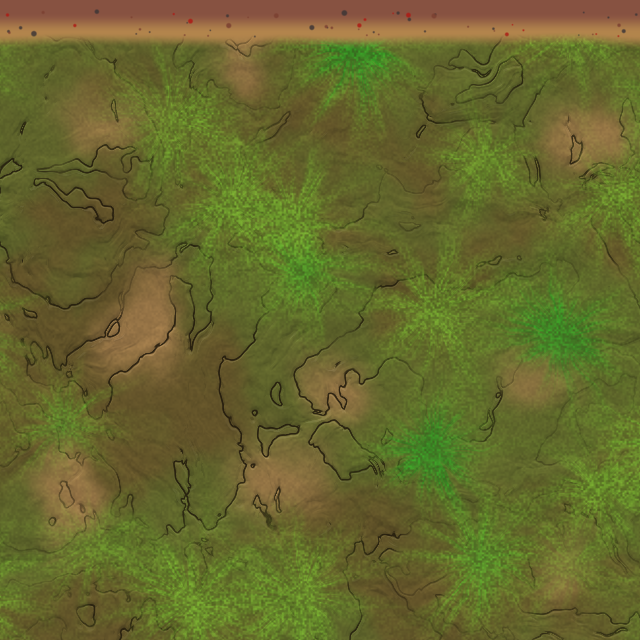
Give the GLSL for this texture, as a WebGL 1 fragment shader.

```glsl
precision highp float;
// Cracked olive earth with tan clearings, radiating grass tufts and a speckled clay strip on top.
uniform vec2 u_resolution;

const vec3 SOIL = vec3(0.385, 0.325, 0.160);
const vec3 OLIVE = vec3(0.365, 0.385, 0.165);
const vec3 TAN = vec3(0.590, 0.455, 0.275);
const vec3 FRESH_GRASS = vec3(0.450, 0.670, 0.180);
const vec3 LUSH_GRASS = vec3(0.190, 0.630, 0.140);
const vec3 CLAY = vec3(0.530, 0.320, 0.255);
const vec3 SAND = vec3(0.700, 0.520, 0.300);
const vec3 CRACK = vec3(0.125, 0.095, 0.045);
const float DIRT_CELLS = 3.0;
const float TUFT_CELLS = 5.0;
const float TUFT_SHARE = 0.78;
const float CRACK_LEVELS = 5.0;
const float CRACK_WIDTH = 0.0021;
const float STRIP_EDGE = 0.934;
const int SPECKS = 56;

vec2 hash2(vec2 p) {
  vec3 q = fract(p.xyx * vec3(0.1031, 0.1030, 0.0973));
  q += dot(q, q.yzx + 33.33);
  return fract((q.xx + q.yz) * q.zy);
}

float noise(vec2 p) {
  vec2 i = floor(p), f = fract(p);
  f = f * f * (3.0 - 2.0 * f);
  float low = mix(hash2(i).x, hash2(i + vec2(1.0, 0.0)).x, f.x);
  float high = mix(hash2(i + vec2(0.0, 1.0)).x, hash2(i + 1.0).x, f.x);
  return mix(low, high, f.y);
}

float fbm(vec2 p) {
  float sum = 0.0, amp = 0.5;
  for (int i = 0; i < 5; i++) {
    sum += amp * noise(p);
    p = mat2(1.6, 1.2, -1.2, 1.6) * p + 19.7;
    amp *= 0.5;
  }
  return sum;
}

// Folded height field whose contour lines become the cracks
float relief(vec2 p) {
  vec2 q = p * 5.0 + 40.0;
  vec2 fold = vec2(fbm(q), fbm(q + 57.3));
  return fbm(q * 1.3 + 2.2 * fold);
}

// Soft tan clearings, one per jittered cell
float clearings(vec2 p) {
  vec2 warp = vec2(fbm(p * 7.0 + 11.0), fbm(p * 7.0 + 83.0)) - 0.5;
  vec2 q = p + 0.13 * warp;
  vec2 cell = floor(q * DIRT_CELLS);
  float cover = 0.0;
  for (int y = -1; y <= 1; y++) for (int x = -1; x <= 1; x++) {
    vec2 id = cell + vec2(float(x), float(y));
    vec2 rnd = hash2(id + 31.0), size = hash2(id + 67.0);
    vec2 d = q - (id + 0.15 + 0.7 * rnd) / DIRT_CELLS;
    d /= mix(vec2(0.045, 0.055), vec2(0.095, 0.120), size);
    cover = max(cover, exp(-dot(d, d)) * mix(0.6, 1.0, size.y));
  }
  return cover;
}

// Radiating tufts: x = coverage, y = lushness
vec2 tufts(vec2 p) {
  vec2 q = p + 0.05 * (vec2(fbm(p * 8.0 + 5.0), fbm(p * 8.0 + 71.0)) - 0.5);
  vec2 cell = floor(q * TUFT_CELLS), result = vec2(0.0);
  for (int y = -1; y <= 1; y++) for (int x = -1; x <= 1; x++) {
    vec2 id = cell + vec2(float(x), float(y));
    vec2 rnd = hash2(id + 113.0), kind = hash2(id + 151.0);
    vec2 d = q - (id + 0.1 + 0.8 * rnd) / TUFT_CELLS;
    float r = length(d) + 0.0001;
    vec2 ray = d / r, seed = 60.0 + 13.0 * kind;
    float reach = mix(0.055, 0.110, kind.x) * (0.5 + noise(ray * 5.0 + seed + r * 8.0));
    float blades = noise(ray * 19.0 + seed + r * 9.0) * 0.6 + noise(ray * 43.0 + seed) * 0.4;
    float cover = exp(-1.1 * r * r / (reach * reach));
    cover *= mix(0.85, 0.35 + 1.1 * blades, smoothstep(0.0, 0.06, r));
    cover *= step(hash2(id + 211.0).x, TUFT_SHARE);
    result.y += cover * smoothstep(0.45, 0.95, kind.y) * exp(-r * 6.0);
    result.x += cover * (1.0 - 0.6 * result.x);
  }
  return clamp(result, 0.0, 1.0);
}

// Clay fading to sand, sprinkled with red, slate and brown specks
vec3 strip(vec2 p, float pixel) {
  vec3 color = mix(SAND, CLAY, smoothstep(0.948, 0.980, p.y));
  for (int i = 0; i < SPECKS; i++) {
    vec2 rnd = hash2(vec2(float(i), 7.0)), kind = hash2(vec2(float(i), 29.0));
    float radius = mix(0.0010, 0.0046, kind.x * kind.x);
    float d = length(p - vec2(rnd.x, mix(0.942, 0.982, rnd.y)));
    vec3 ink = kind.y < 0.35 ? vec3(0.68, 0.10, 0.08) : vec3(0.24, 0.21, 0.21);
    ink = kind.y > 0.65 ? vec3(0.48, 0.25, 0.19) : ink;
    color = mix(color, ink, 0.85 * (1.0 - smoothstep(radius - pixel, radius + pixel, d)));
  }
  return color;
}

void main() {
  vec2 p = gl_FragCoord.xy / u_resolution;
  float pixel = 1.0 / min(u_resolution.x, u_resolution.y);
  float dirt = clearings(p), grain = noise(p * 310.0) - 0.5;
  vec2 grass = tufts(p);

  // Ground tones
  vec3 color = mix(SOIL, OLIVE, smoothstep(0.32, 0.58, fbm(p * 6.0 + 23.0)));
  color = mix(color, TAN, smoothstep(0.12, 0.90, dirt));

  // Cracks with a lit lower lip
  float h = relief(p), e = 0.001;
  vec2 slope = vec2(relief(p + vec2(e, 0.0)) - h, relief(p + vec2(0.0, e)) - h) / e;
  float steep = max(length(slope), 1.0);
  float d = (fract(h * CRACK_LEVELS) - 0.5) / (CRACK_LEVELS * steep);
  float side = d * (slope.y < 0.0 ? -1.0 : 1.0);
  float width = max(CRACK_WIDTH, pixel);
  float line = 1.0 - smoothstep(0.2 * width, width, abs(d));
  float lip = 1.0 - smoothstep(0.0, width, abs(side + 1.5 * width));
  float shade = (1.0 - smoothstep(0.0, 0.010, abs(d))) * step(0.0, side);
  float strength = smoothstep(0.33, 0.58, fbm(p * 9.0 + 131.0) + 0.16 * dirt);
  strength = mix(0.22, 0.85, strength) * (1.0 - 0.75 * grass.x);
  color *= 1.0 + clamp(slope.y * 0.012, -0.10, 0.10) + 0.09 * grain;
  color *= 1.0 - 0.16 * shade * strength;
  color += 0.075 * lip * strength * abs(slope.y) / steep;
  color = mix(color, CRACK, line * strength);

  // Grass over the ground
  vec3 blade = mix(FRESH_GRASS, LUSH_GRASS, smoothstep(0.05, 0.65, grass.y));
  blade *= 0.90 + 0.35 * grain + 0.25 * (fbm(p * 40.0) - 0.4);
  color = mix(color, blade, clamp(grass.x * (0.80 + 0.4 * grain) * (1.0 - 0.75 * dirt), 0.0, 0.85));

  // Strip along the top with a soft uneven edge
  float edge = STRIP_EDGE + 0.008 * (noise(vec2(p.x * 9.0, 3.0)) - 0.5);
  float top = smoothstep(edge - 0.010, edge + 0.014, p.y);
  if (top > 0.0) color = mix(color, strip(p, pixel), top);
  gl_FragColor = vec4(color, 1.0);
}
```
